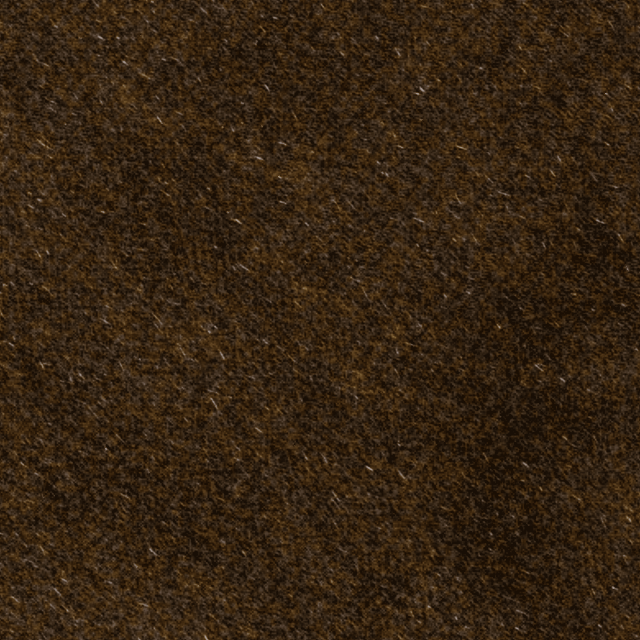
Reproduce this texture procedurally as a Shadertoy shader.

```glsl
// Dark brown napped hide with fine grain, short slanted hairs and soft creases.

const vec3 SHADOW = vec3(0.095, 0.055, 0.018);
const vec3 BROWN = vec3(0.215, 0.148, 0.075);
const vec3 TAN = vec3(0.335, 0.255, 0.170);
const vec3 GLINT = vec3(0.640, 0.570, 0.470);
const vec3 WARM_TINT = vec3(1.06, 0.97, 0.68);
const vec3 COOL_TINT = vec3(0.99, 1.02, 1.18);
const float NAP_ANGLE = -0.68;

float hash(vec2 p) {
    return fract(sin(dot(p, vec2(127.1, 311.7))) * 43758.5453);
}

vec2 hash2(vec2 p) {
    return vec2(hash(p), hash(p + 57.3));
}

float noise(vec2 p) {
    vec2 i = floor(p);
    vec2 f = fract(p);
    f = f * f * (3.0 - 2.0 * f);
    float low = mix(hash(i), hash(i + vec2(1, 0)), f.x);
    float high = mix(hash(i + vec2(0, 1)), hash(i + vec2(1, 1)), f.x);
    return mix(low, high, f.y);
}

float fbm(vec2 p) {
    float sum = 0.0;
    float weight = 0.5;
    for (int i = 0; i < 4; i++) {
        sum += weight * noise(p);
        p = p * 2.03 + 17.1;
        weight *= 0.5;
    }
    return sum / 0.9375;
}

vec2 rotate(vec2 p, float angle) {
    float c = cos(angle);
    float s = sin(angle);
    return vec2(c * p.x - s * p.y, s * p.x + c * p.y);
}

float segmentDistance(vec2 p, vec2 a, vec2 b) {
    vec2 ab = b - a;
    return length(p - a - ab * clamp(dot(p - a, ab) / dot(ab, ab), 0.0, 1.0));
}

// One scattered layer of hairs; each cell may hold a single tapered hair.
float hairs(vec2 uv, float cells, float chance, float width, float pixel, float seed) {
    vec2 home = floor(uv * cells);
    float light = 0.0;
    for (int y = -1; y <= 1; y++) {
        for (int x = -1; x <= 1; x++) {
            vec2 cell = home + vec2(x, y);
            vec2 key = cell + seed;
            vec2 centre = (cell + hash2(key)) / cells;
            float turn = (hash(key + 11.7) - 0.5) * 0.9;
            vec2 q = rotate(uv - centre, -NAP_ANGLE - turn);
            float reach = mix(0.2, 0.7, hash(key + 23.1)) / cells;
            q.y += 0.25 * cells * q.x * q.x * (hash(key + 31.9) - 0.5);
            float taper = 1.0 - smoothstep(0.3, 1.0, abs(q.x) / reach);
            float line = 1.0 - smoothstep(0.0, width + pixel, abs(q.y));
            float shine = mix(0.3, 1.0, pow(hash(key + 43.3), 2.0));
            light = max(light, step(hash(key + 5.9), chance) * taper * line * shine);
        }
    }
    return light;
}

float crease(vec2 uv, vec2 a, vec2 b, float width) {
    float d = segmentDistance(uv, a, b) / width;
    return exp(-d * d);
}

vec3 hideColor(float tone) {
    vec3 color = mix(SHADOW, BROWN, clamp(tone * 2.0, 0.0, 1.0));
    color = mix(color, TAN, clamp(tone * 2.0 - 1.0, 0.0, 1.0));
    return mix(color, GLINT, clamp(tone - 1.0, 0.0, 1.0));
}

void mainImage(out vec4 fragColor, in vec2 fragCoord) {
    vec2 uv = fragCoord / iResolution.y;
    float pixel = 1.0 / iResolution.y;
    vec2 nap = rotate(uv, -NAP_ANGLE);

    // Fine grain, slightly stretched along the nap
    float grain = 0.5 * noise(nap * vec2(170.0, 270.0));
    grain += 0.5 * noise(uv * 390.0 + 9.0);
    float clumps = fbm(nap * vec2(28.0, 48.0) + 3.0);
    float patches = fbm(uv * 4.5 + 21.0);

    // Worn creases and the dark lower right side
    float worn = crease(uv, vec2(0.16, 0.87), vec2(0.54, 0.69), 0.018);
    worn += crease(uv, vec2(0.46, 0.55), vec2(0.64, 0.47), 0.016);
    worn += crease(uv, vec2(0.50, 0.42), vec2(0.61, 0.39), 0.017);
    worn *= smoothstep(0.25, 0.7, clumps);
    float shade = crease(uv, vec2(0.72, 0.06), vec2(0.96, 0.62), 0.13);
    shade *= smoothstep(0.3, 0.65, fbm(uv * 9.0 + 40.0));

    float tone = 0.47 + 1.55 * (grain - 0.5) + 0.45 * (clumps - 0.5);
    tone += 0.35 * (patches - 0.5) + 0.24 * worn - 0.26 * shade;

    // Dim undercoat hairs and sparse shining ones
    float density = smoothstep(0.25, 0.7, patches) * (1.0 - 0.5 * shade);
    tone += 0.55 * hairs(uv, 62.0, 0.55, 0.0014, pixel, 3.0);
    tone += 1.15 * hairs(uv, 42.0, 0.16 + 0.25 * density, 0.0013, pixel, 71.0);
    tone += 1.30 * hairs(uv, 75.0, 0.05, 0.0016, pixel, 137.0);

    float warmth = smoothstep(0.3, 0.7, 0.6 * noise(uv * 110.0 + 5.0) + 0.4 * clumps);
    warmth = clamp(warmth + 0.4 * worn - max(tone - 1.0, 0.0), 0.0, 1.0);
    fragColor = vec4(hideColor(max(tone, 0.0)) * mix(COOL_TINT, WARM_TINT, warmth), 1.0);
}
```
